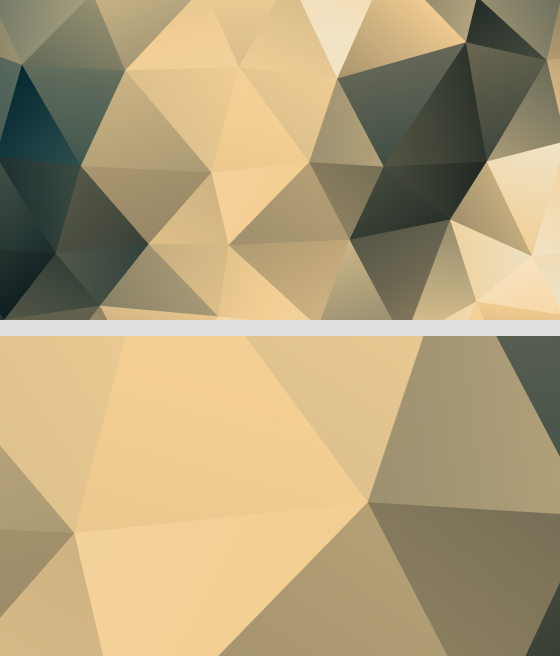
Top, the full canvas; bottom, a detail of the centre.
Give the GLSL for this background, as a WebGL 1 fragment shader.

```glsl
precision highp float;
// Low-poly mosaic of softly shaded triangles in sand, cream and dark green.

uniform vec2 u_resolution;

const vec2 CELL_SIZE = vec2(0.305, 0.265);
const float JITTER = 0.56;

float hash(vec2 p) {
  return fract(sin(dot(p, vec2(127.1, 311.7))) * 43758.5453);
}

float cross2(vec2 a, vec2 b) {
  return a.x * b.y - a.y * b.x;
}

// Signed area over squared edge lengths: larger for fuller triangles.
float fullness(vec2 a, vec2 b, vec2 c) {
  vec2 ab = b - a;
  vec2 bc = c - b;
  vec2 ca = a - c;
  return cross2(ab, -ca) / (dot(ab, ab) + dot(bc, bc) + dot(ca, ca));
}

// Flat-topped elliptical spot, 1 at its centre.
float spot(vec2 p, vec2 centre, vec2 radius) {
  vec2 d = (p - centre) / radius;
  float q = dot(d, d);
  return exp(-q * q);
}

// Lattice point of staggered rows with a random offset.
vec2 latticePoint(vec2 id) {
  vec2 offset = vec2(hash(id + 3.7), hash(id + 37.3)) - 0.5;
  return (id + vec2(0.5 * mod(id.y, 2.0), 0.0) + JITTER * offset) * CELL_SIZE;
}

// Large-scale light and shade: 0 is dark green, 0.8 sand, 1 cream.
float toneField(vec2 p, float aspect) {
  float tone = 0.8;
  tone -= 0.72 * spot(p, vec2(0.0, 0.28), vec2(0.34, 0.46));
  tone -= 0.24 * spot(p, vec2(0.16, 0.86), vec2(0.34, 0.26));
  tone -= 0.22 * spot(p, vec2(0.42, 0.28), vec2(0.20, 0.42));
  tone -= 0.54 * spot(p, vec2(aspect - 0.31, 0.66), vec2(0.25, 0.40));
  tone -= 0.36 * spot(p, vec2(aspect - 0.50, 0.24), vec2(0.18, 0.26));
  tone -= 0.22 * spot(p, vec2(aspect - 0.68, 0.36), vec2(0.22, 0.38));
  tone -= 0.30 * spot(p, vec2(aspect, 0.92), vec2(0.24, 0.24));
  tone += 0.20 * spot(p, vec2(aspect - 0.03, 0.30), vec2(0.22, 0.32));
  tone += 0.18 * spot(p, vec2(aspect - 0.63, 1.0), vec2(0.16, 0.22));
  return tone;
}

vec3 toneColour(float tone) {
  float t = clamp(tone, 0.0, 1.0) * 5.0;
  vec3 colour = mix(vec3(0.07, 0.12, 0.12), vec3(0.24, 0.28, 0.24), min(t, 1.0));
  colour = mix(colour, vec3(0.41, 0.40, 0.32), clamp(t - 1.0, 0.0, 1.0));
  colour = mix(colour, vec3(0.66, 0.59, 0.44), clamp(t - 2.0, 0.0, 1.0));
  colour = mix(colour, vec3(0.95, 0.81, 0.58), clamp(t - 3.0, 0.0, 1.0));
  return mix(colour, vec3(0.95, 0.89, 0.77), clamp(t - 4.0, 0.0, 1.0));
}

// Facet colour: one tone per triangle plus a linear gradient across it.
vec3 facetColour(vec2 p, vec2 centre, vec2 id, float aspect) {
  float calm = spot(centre, vec2(0.42 * aspect, 0.52), vec2(0.42, 0.65));
  float variety = mix(1.0, 0.25, calm);
  float angle = 6.2832 * hash(id + 11.7);
  float slope = dot(p - centre, vec2(cos(angle), sin(angle)));
  float tone = toneField(centre, aspect);
  tone += variety * (0.20 * (hash(id + 5.1) - 0.5) + 0.55 * slope);
  float warmth = variety * (hash(id + 23.9) - 0.5);
  vec3 colour = toneColour(tone) + warmth * vec3(0.05, -0.01, -0.05);
  float cool = spot(centre, vec2(0.14, 0.70), vec2(0.24, 0.26));
  return colour + cool * vec3(-0.06, 0.02, 0.05);
}

// Signed distance to the line a-b, positive on its left.
float edgeDistance(vec2 p, vec2 a, vec2 b) {
  return cross2(b - a, p - a) / max(length(b - a), 0.0001);
}

// Adds one triangle as colour times coverage, with coverage in w.
vec4 facet(vec2 p, vec2 a, vec2 b, vec2 c, vec2 id, float aspect, float pixel) {
  float inside = min(edgeDistance(p, a, b),
                     min(edgeDistance(p, b, c), edgeDistance(p, c, a)));
  float coverage = clamp(inside / pixel + 0.5, 0.0, 1.0);
  return coverage * vec4(facetColour(p, (a + b + c) / 3.0, id, aspect), 1.0);
}

void main() {
  vec2 p = gl_FragCoord.xy / u_resolution.y;
  float aspect = u_resolution.x / u_resolution.y;
  float pixel = 1.0 / u_resolution.y;
  vec2 home = floor(p / CELL_SIZE - vec2(0.25, 0.0));
  vec4 sum = vec4(0.0);

  // Each nearby quad is split along the diagonal giving fuller triangles.
  for (int j = -1; j <= 1; j++) {
    for (int i = -1; i <= 1; i++) {
      vec2 cell = home + vec2(float(i), float(j));
      vec2 a = latticePoint(cell);
      vec2 b = latticePoint(cell + vec2(1.0, 0.0));
      vec2 c = latticePoint(cell + vec2(0.0, 1.0));
      vec2 d = latticePoint(cell + vec2(1.0, 1.0));
      float falling = min(fullness(a, b, c), fullness(b, d, c));
      float rising = min(fullness(a, b, d), fullness(a, d, c));
      bool useFalling = falling > rising;
      vec2 id = vec2(2.0 * cell.x, cell.y);
      sum += facet(p, a, b, useFalling ? c : d, id, aspect, pixel);
      sum += facet(p, useFalling ? b : a, d, c, id + vec2(1.0, 0.0), aspect, pixel);
    }
  }
  gl_FragColor = vec4(sum.rgb / max(sum.w, 0.001), 1.0);
}
```
